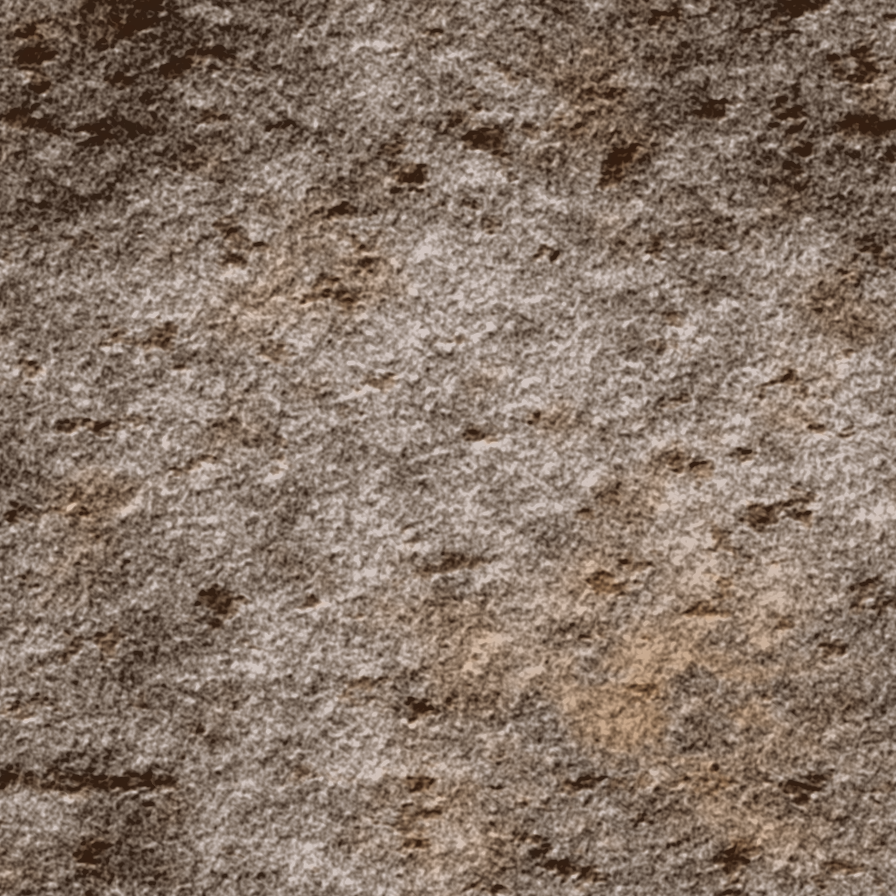
This texture is drawn by a Shadertoy shader. Its source:

```glsl
// Weathered limestone wall: crumbly sunlit grain, brown hollows, worn joints and ochre stains.
#define DARK vec3(0.29, 0.22, 0.17)
#define MID vec3(0.53, 0.46, 0.40)
#define PALE vec3(0.77, 0.71, 0.67)
#define OCHRE vec3(1.07, 0.94, 0.78)
#define CRUMB_SCALE 27.0
#define SPECKLE_SCALE 112.0
#define RELIEF 0.80
#define SPECKLE 0.23
#define MOTTLE 0.17
#define PIT_LEVEL 0.20
#define COURSE_HEIGHT 0.248
#define LIGHT_STEP vec2(-0.0012, 0.0028)

float hash(vec2 p) {
    vec3 q = fract(p.xyx * vec3(0.1031, 0.1030, 0.0973));
    q += dot(q, q.yzx + 33.33);
    return fract((q.x + q.y) * q.z);
}

vec2 gradient(vec2 cell) {
    float angle = 6.2832 * hash(cell + 57.0);
    return vec2(cos(angle), sin(angle));
}

float gradientNoise(vec2 p) {
    vec2 i = floor(p), f = fract(p);
    vec2 u = f * f * f * (f * (f * 6.0 - 15.0) + 10.0);
    vec2 e = vec2(0.0, 1.0);
    float low = mix(dot(gradient(i), f), dot(gradient(i + e.yx), f - e.yx), u.x);
    float high = mix(dot(gradient(i + e.xy), f - e.xy), dot(gradient(i + 1.0), f - 1.0), u.x);
    return mix(low, high, u.y);
}

const mat2 TURN = mat2(1.64, 1.22, -1.22, 1.64);

float fbm(vec2 p) {
    float sum = 0.0, amp = 1.0;
    for (int i = 0; i < 4; i++) {
        sum += amp * gradientNoise(p);
        p = TURN * p + 17.3;
        amp *= 0.55;
    }
    return sum;
}

// Lumps of stone, partly rounded with creases between
float crumbs(vec2 p) {
    float sum = 0.0, amp = 1.0;
    p *= CRUMB_SCALE;
    for (int i = 0; i < 3; i++) {
        float n = gradientNoise(p);
        sum += amp * mix(n, 1.5 * abs(n) - 0.3, 0.35);
        p = TURN * p + 9.1;
        amp *= 0.62;
    }
    return sum;
}

// Sand-sized bright and dark grains
float speckle(vec2 p) {
    vec2 q = p * SPECKLE_SCALE;
    return gradientNoise(q) + 1.1 * gradientNoise(TURN * q * 0.92 + 5.7);
}

// Ragged hollows, gathered in patches and slightly wider than tall
float pits(vec2 p) {
    float field = fbm(p * vec2(14.0, 20.0) + 41.0);
    float gather = gradientNoise(p * 4.0 + 8.0);
    return smoothstep(PIT_LEVEL, PIT_LEVEL + 0.42, field + 0.5 * gather - 0.08);
}

// Crumbled, broken ledges between the stone courses
float ledges(vec2 p) {
    float y = p.y - 0.12 + 0.03 * fbm(p * vec2(5.0, 4.0) + 3.0);
    y += 0.011 * fbm(p * 30.0);
    float row = floor(y / COURSE_HEIGHT + 0.5);
    float d = abs(y - row * COURSE_HEIGHT);
    float gap = gradientNoise(vec2(p.x * 7.0, row * 5.3 + 2.6)) + 0.35 * fbm(p * 24.0 + 2.0);
    float width = 0.006 + 0.012 * smoothstep(0.1, 0.5, gap);
    return smoothstep(0.08, 0.45, gap) * (1.0 - smoothstep(0.0, width, d));
}

// Faint pale mortar in the upright joints, staggered by course
float mortar(vec2 p) {
    float row = floor((p.y - 0.12) / COURSE_HEIGHT);
    float x = p.x + 0.04 * fbm(p * 8.0) + hash(vec2(row, 4.0));
    float d = abs(fract(x / 0.43) - 0.5) * 0.43;
    return 1.0 - smoothstep(0.005, 0.028, d);
}

float height(vec2 p) {
    return crumbs(p) - 0.40 * max(pits(p), ledges(p));
}

void mainImage(out vec4 fragColor, in vec2 fragCoord) {
    vec2 p = fragCoord / iResolution.y;
    float hollow = max(pits(p), ledges(p));
    float h = height(p);
    float slope = h - height(p + LIGHT_STEP);

    // Broad weathering: dusky top and left, bleached centre
    vec2 c = p - vec2(0.55, 0.56);
    float patches = fbm(p * 3.2 + 12.0);
    float tone = 0.50 + 0.15 * patches + 0.07 * exp(-7.0 * dot(c, c)) + 0.04 * mortar(p);
    tone -= 0.13 * smoothstep(0.65, 1.0, p.y) + 0.05 * smoothstep(0.4, 0.0, p.x);

    // Blotches, sunlit relief, grains and shaded hollows
    float mottle = fbm(p * vec2(11.0, 16.0) + 23.0);
    tone += MOTTLE * mottle + RELIEF * slope + 0.10 * h;
    tone += SPECKLE * speckle(p) * (1.0 - 0.35 * hollow);
    tone -= 0.17 * hollow;

    float lower = clamp((tone - 0.24) / 0.23, -0.4, 1.0);
    float upper = clamp((tone - 0.47) / 0.25, 0.0, 1.25);
    vec3 color = mix(DARK, MID, lower) + upper * (PALE - MID);

    // Ochre in the hollows, in loose veils and in one large stain
    vec2 q = (p - vec2(0.76, 0.20)) / vec2(0.22, 0.16);
    float stain = exp(-dot(q, q)) * smoothstep(-0.5, 0.5, mottle + patches);
    float veil = smoothstep(0.0, 0.8, fbm(p * 5.0 + 31.0) - 0.5 * mottle);
    float warmth = clamp(0.5 * hollow + 0.9 * stain + 0.4 * veil, 0.0, 1.0);
    color *= mix(vec3(0.99, 1.0, 1.02), OCHRE, warmth);
    color *= 1.0 - 0.12 * stain;

    fragColor = vec4(clamp(color, 0.0, 1.0), 1.0);
}
```
